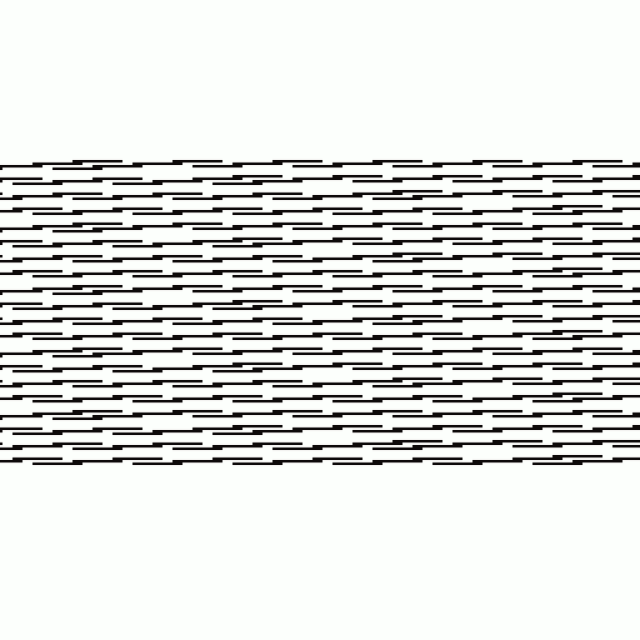
Write a WebGL 2 fragment shader that draws this pattern.

```glsl
#version 300 es
precision highp float;
// A band of staggered black dashes on near-white paper.
// One long pulse train is wrapped line by line across the canvas, so that
// its gated square wave forms slowly climbing groups of dashes.

uniform vec2 u_resolution;
out vec4 outColor;

const float ROWS = 256.0;           // line slots over the canvas height
const float COLUMNS = 64.0;         // pulse steps along one line
const vec2 BAND_ORIGIN = vec2(1.0 / 256.0, 0.25); // measured from top left
const float FIRST_STEP = 7.0;       // step on which the train starts
const float PULSE_PERIOD = 10.0;
const float BURST_PERIOD = 400.0;
const float TRAIN_LENGTH = 8000.0;
const int SAMPLES = 4;              // per axis, for smooth edges

const vec3 PAPER = vec3(0.99, 1.0, 0.99);
const vec3 HALO = vec3(0.95, 0.95, 0.94);
const vec3 INK = vec3(0.05, 0.04, 0.04);

// 1 during the first half of each period, 0 during the second.
float squareWave(float t, float period) {
    return 1.0 - step(0.5, fract((t + 0.5) / period));
}

// 1 where a dash covers the point; uv has its origin at the top left.
float dashMask(vec2 uv) {
    vec2 cell = floor((uv - BAND_ORIGIN) * vec2(COLUMNS, ROWS));
    float t = cell.y * COLUMNS + cell.x - FIRST_STEP;
    float inTrain = step(0.0, t) * step(t, TRAIN_LENGTH - 1.0);
    return inTrain * squareWave(t, PULSE_PERIOD) * squareWave(t, BURST_PERIOD);
}

// Ink with a faint halo half a line above and below each dash.
vec3 shade(vec2 uv) {
    vec2 halfLine = vec2(0.0, 0.5 / ROWS);
    float halo = max(dashMask(uv - halfLine), dashMask(uv + halfLine));
    return mix(mix(PAPER, HALO, halo), INK, dashMask(uv));
}

void main() {
    vec2 corner = gl_FragCoord.xy - 0.5;
    vec3 sum = vec3(0.0);

    // Average a small grid of points inside the pixel.
    for (int j = 0; j < SAMPLES; j++) {
        for (int i = 0; i < SAMPLES; i++) {
            vec2 offset = (vec2(i, j) + 0.5) / float(SAMPLES);
            vec2 uv = (corner + offset) / u_resolution;
            sum += shade(vec2(uv.x, 1.0 - uv.y));
        }
    }
    outColor = vec4(sum / float(SAMPLES * SAMPLES), 1.0);
}
```
